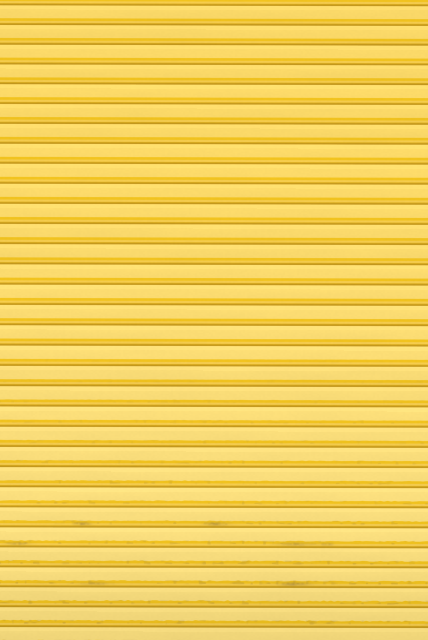
Give the GLSL for this texture, as a WebGL 2 fragment shader.

```glsl
#version 300 es
precision highp float;

uniform vec2 u_resolution;
out vec4 outColor;

// Layout, in units of the canvas height
const float PITCH = 0.03133;
const float FIRST_SEAM = 0.0078;
const float TILT = 0.0015;
const float BOW = 0.0021;

// Slat profile, in units of the pitch, running downwards
const float GOLD_TOP = 0.45;
const float RIB_TOP = 0.58;
const float SEAM_TOP = 0.685;
const float SEAM_CORE = 0.725;
const float SEAM_END = 0.795;

// Paint
const vec3 FACE_WARM = vec3(0.985, 0.852, 0.410);
const vec3 FACE_PALE = vec3(0.980, 0.872, 0.495);
const vec3 GOLD = vec3(0.940, 0.760, 0.120);
const vec3 RIB = vec3(0.955, 0.795, 0.300);
const vec3 SEAM_EDGE = vec3(0.850, 0.670, 0.120);
const vec3 SEAM_DARK = vec3(0.765, 0.595, 0.115);
const vec3 GRIME = vec3(0.550, 0.450, 0.240);

// Wear
const int SMUDGES = 7;
const float SLAT_VARIATION = 0.012;
const float GRAIN = 0.012;
const float PI = 3.14159265;

float hash(vec2 p) {
    return fract(sin(dot(p, vec2(127.1, 311.7))) * 43758.5453);
}

float noise(vec2 p) {
    vec2 i = floor(p);
    vec2 f = fract(p);
    f = f * f * (3.0 - 2.0 * f);
    return mix(mix(hash(i), hash(i + vec2(1, 0)), f.x),
               mix(hash(i + vec2(0, 1)), hash(i + vec2(1, 1)), f.x), f.y);
}

// Soft patches of dirt caught on the ribs of the lower slats
float smudges(float x, float row, float aspect) {
    float dirt = 0.0;
    for (int i = 0; i < SMUDGES; i++) {
        float k = float(i);
        float centreX = hash(vec2(k, 3.0)) * aspect;
        float centreRow = 25.0 + floor(hash(vec2(k, 7.0)) * 7.0) + 0.6;
        float halfWidth = mix(0.008, 0.030, hash(vec2(k, 11.0)));
        vec2 d = vec2((x - centreX) / halfWidth, (row - centreRow) / 0.10);
        dirt += exp(-dot(d, d)) * mix(0.2, 0.6, hash(vec2(k, 17.0)));
    }
    return min(dirt, 0.7);
}

void main() {
    vec2 uv = gl_FragCoord.xy / u_resolution.y;
    float aspect = u_resolution.x / u_resolution.y;
    float down = 1.0 - uv.y;

    // Slat coordinate, with a slight tilt and uneven spacing
    float bend = BOW * (0.8 * sin(PI * down) + sin(2.0 * PI * down));
    float y = down + bend - TILT * (uv.x / aspect - 0.5);
    float row = (y - FIRST_SEAM) / PITCH + 0.75;
    float p = fract(row);
    float slat = floor(row + 1.0 - SEAM_END);
    float aa = 0.7 / (u_resolution.y * PITCH);

    // Broad face: warmer above, paler below, lit along its upper part
    vec3 color = mix(FACE_WARM, FACE_PALE, smoothstep(0.2, 0.85, down));
    float faceDepth = fract(row + 1.0 - SEAM_END);
    color *= 1.008 - 0.025 * faceDepth;
    color += 0.02 * exp(-faceDepth * 14.0);

    // Folded joint: gold shade, lit rib, dark seam
    float worn = smoothstep(0.45, 1.0, down);
    float ragged = (noise(vec2(uv.x * 180.0, slat * 9.0)) - 0.5) * 0.05 * worn;
    color = mix(color, GOLD, smoothstep(-aa, aa, p - GOLD_TOP - ragged));
    color = mix(color, RIB, smoothstep(-aa, aa, p - RIB_TOP));
    color = mix(color, SEAM_EDGE, smoothstep(-aa, aa, p - SEAM_TOP));
    color = mix(color, SEAM_DARK, smoothstep(-aa, aa, p - SEAM_CORE));
    vec3 nextFace = mix(FACE_WARM, FACE_PALE, smoothstep(0.2, 0.85, down)) * 1.008 + 0.02;
    float faceReturn = smoothstep(-aa, aa, p - SEAM_END);
    color = mix(color, nextFace * (1.0 - 0.02 * faceDepth), faceReturn);

    // Differences between slats, faint streaks and a duller foot
    color *= 1.0 + SLAT_VARIATION * (hash(vec2(slat, 5.0)) - 0.5);
    float streak = noise(vec2(uv.x * 14.0, row * 3.0)) - 0.5;
    float fleck = noise(uv * vec2(320.0, 420.0)) - 0.5;
    color *= 1.0 + GRAIN * (streak + fleck);
    color *= 1.0 - 0.035 * smoothstep(0.8, 1.0, down);

    // Dust on the joints and scattered smudges
    float joint = smoothstep(GOLD_TOP - 0.08, GOLD_TOP + 0.05, p)
                * (1.0 - smoothstep(RIB_TOP, SEAM_TOP, p));
    float dust = smoothstep(0.62, 0.95, noise(vec2(uv.x * 150.0, row * 7.0)));
    float dirt = smudges(uv.x, row, aspect) * (0.4 + 0.6 * noise(uv * 260.0));
    color = mix(color, GRIME, 0.22 * dust * joint * worn);
    color = mix(color, GRIME, dirt);

    outColor = vec4(clamp(color, 0.0, 1.0), 1.0);
}
```
